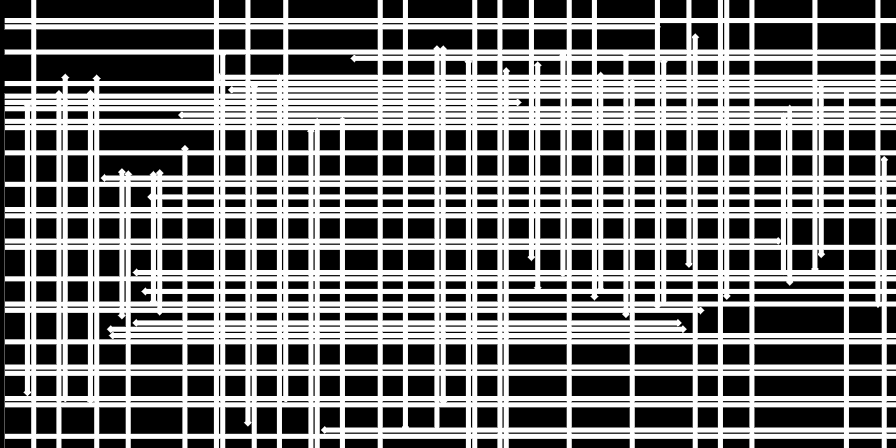
This pattern is drawn by a Shadertoy shader. Its source:

```glsl
// A woven grid of white wires on black: paired lanes run both ways,
// some cut short with a small diamond tip. Each lane gets its presence
// and its two ends from a hash; the nearest wire sets the brightness.

const float PITCH = 0.0703125;       // spacing of wire pairs, canvas height = 1
const float LANES = 5.0;             // lanes in one pitch, the first two are main
const float LANE = PITCH / LANES;
const float HALF_WIDTH = 0.00567;
const float TIP_RADIUS = 0.0088;
const float LEFT_MARGIN = 0.0104;
const vec3 BACKGROUND = vec3(0.0);
const vec3 WIRE = vec3(0.995);

float hash(vec2 p) {
    vec3 q = fract(p.xyx * vec3(0.1031, 0.1030, 0.0973));
    q += dot(q, q.yzx + 33.33);
    return fract((q.x + q.y) * q.z);
}

float diamond(vec2 p, float radius) {
    return (abs(p.x) + abs(p.y) - radius) * 0.7071;
}

// Bar along x between two ends, each capped with a diamond
float wire(vec2 p, float low, float high) {
    float bar = max(abs(p.y) - HALF_WIDTH, max(low - p.x, p.x - high));
    float tips = min(diamond(p - vec2(low, 0.0), TIP_RADIUS),
                     diamond(p - vec2(high, 0.0), TIP_RADIUS));
    return min(bar, tips);
}

// Height of a cut as a fraction of the span, similar for neighbouring pairs
float cutLevel(float id, float seed, vec2 range) {
    float cluster = floor((id + 0.5) / (LANES * 3.0));
    float shared = hash(vec2(cluster + 71.0, seed));
    float jitter = hash(vec2(id + 37.0, seed + 5.0)) - 0.5;
    return mix(range.x, range.y, shared) + 0.09 * jitter;
}

// p.x runs along the wires, p.y across them
// presence: chance of first, second and spare lanes
// lowCut, highCut: chance of a cut end; highCut blends across the canvas
// crowd: extra chance of spare lanes inside one dense band
float wireField(vec2 p, vec2 size, float seed, vec3 presence,
                float lowCut, vec2 highCut, float crowd) {
    float nearest = 1.0;
    float here = floor(p.y / LANE);
    for (int i = -1; i <= 1; i++) {
        float id = here + float(i);
        float center = (id + 0.5) * LANE;
        float slot = id - LANES * floor((id + 0.5) / LANES);
        float place = clamp(center / size.y, 0.0, 1.0);

        float band = 1.0 - smoothstep(0.05, 0.08, abs(place - 0.76));
        float chance = slot < 0.5 ? presence.x
                     : slot < 1.5 ? presence.y
                     : presence.z + crowd * band;
        if (hash(vec2(id, seed)) > chance) continue;

        bool cutLow = hash(vec2(id, seed + 11.0)) < lowCut;
        bool cutHigh = hash(vec2(id, seed + 23.0)) < mix(highCut.x, highCut.y, place);
        float low = cutLow ? size.x * cutLevel(id, seed + 31.0, vec2(0.06, 0.42)) : -1.0;
        float high = cutHigh ? size.x * cutLevel(id, seed + 43.0, vec2(0.55, 0.92))
                             : size.x + 1.0;
        nearest = min(nearest, wire(vec2(p.x, p.y - center), low, high));
    }
    return nearest;
}

void mainImage(out vec4 fragColor, in vec2 fragCoord) {
    float pixel = 1.0 / iResolution.y;
    vec2 p = fragCoord * pixel;
    vec2 size = iResolution.xy * pixel;

    // Rows and columns, each shifted to its place on the canvas
    float rows = wireField(p - vec2(0.0, 0.019), size, 3.0,
                           vec3(1.0, 0.92, 0.07), 0.35, vec2(0.2), 0.6);
    float columns = wireField(p.yx - vec2(0.0, 0.0542), size.yx, 117.0,
                              vec3(0.92, 0.88, 0.0), 0.48, vec2(0.92, 0.2), 0.0);

    // Union of both sets, trimmed at the left margin
    float d = max(min(rows, columns), LEFT_MARGIN - p.x);
    float coverage = clamp(0.5 - d / pixel, 0.0, 1.0);
    fragColor = vec4(mix(BACKGROUND, WIRE, coverage), 1.0);
}
```
